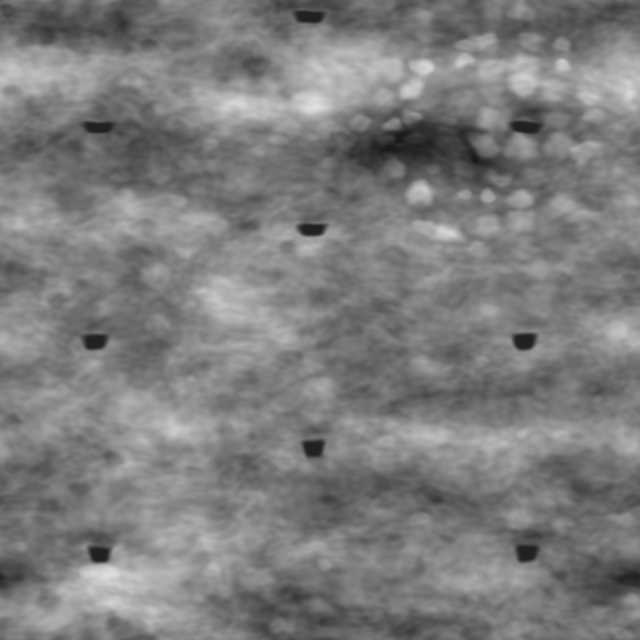
Give the GLSL for this texture, as a WebGL 2 fragment shader.

```glsl
#version 300 es
precision highp float;
// Weathered grey stone wall with staggered dark slots, soft strata and pale pebbles; tiles both ways.

uniform vec2 u_resolution;
out vec4 outColor;

const int SLOT_COLUMNS = 3;
const int SLOT_ROWS = 3;
const vec2 FIRST_SLOT = vec2(0.151, 0.137);
const float SLOT_JITTER = 0.012;
const vec2 LOW_SLOT_SIZE = vec2(0.019, 0.0135);   // half sizes near the bottom
const vec2 HIGH_SLOT_SIZE = vec2(0.026, 0.0090);  // half sizes near the top
const float SLOT_GREY = 0.13;

const float BASE_GREY = 0.512;
const float GRAIN_STRENGTH = 0.25;
const vec2 GRAIN_CELLS = vec2(3.0, 7.0);
const vec2 GRAIN_GROWTH = vec2(2.2, 1.95);
const int GRAIN_OCTAVES = 5;
const float GRAIN_GAIN = 0.77;

const vec2 PEBBLE_CELLS = vec2(19.0, 24.0);
const vec2 PEBBLE_CENTER = vec2(0.76, 0.79);
const vec2 PEBBLE_EXTENT = vec2(0.19, 0.19);
const float PEBBLE_BRIGHT = 0.28;
const float PEBBLE_FAINT = 0.09;

// Strata: height, half thickness, strength
const vec3 BANDS[4] = vec3[4](
  vec3(0.235, 0.050, -0.08), vec3(0.315, 0.030, 0.08),
  vec3(0.885, 0.050, 0.06), vec3(0.985, 0.030, -0.07));

// Weather stains: center x, center y, half width, strength
const float STAIN_FLATNESS = 0.32;
const vec4 STAINS[12] = vec4[12](
  vec4(0.42, 0.83, 0.13, 0.22), vec4(0.54, 0.90, 0.10, 0.24),
  vec4(0.02, 0.89, 0.14, 0.12), vec4(0.85, 0.88, 0.14, 0.08),
  vec4(0.15, 0.07, 0.17, 0.24), vec4(0.05, 0.43, 0.12, -0.12),
  vec4(0.13, 0.97, 0.12, -0.20), vec4(0.37, 0.89, 0.09, -0.25),
  vec4(0.68, 0.765, 0.20, -0.22), vec4(0.20, 0.75, 0.24, -0.13),
  vec4(0.95, 0.095, 0.12, -0.25), vec4(0.45, 0.02, 0.23, -0.17));

// Integer hash of a cell to two values in 0..1
vec2 hash2(ivec2 cell) {
  uvec2 v = uvec2(cell) * 1664525u + 1013904223u;
  v.x += v.y * 1664525u;
  v.y += v.x * 1664525u;
  v ^= v >> 16u;
  v.x += v.y * 1664525u;
  v.y += v.x * 1664525u;
  v ^= v >> 16u;
  return vec2(v & 0xffffu) / 65535.0;
}

// Cell index brought back into the tile, exact in integers
ivec2 wrapCell(vec2 cell, vec2 cells) {
  ivec2 n = ivec2(cells);
  return (ivec2(cell) + 4 * n) % n;
}

// Shortest offset across the tile edges
vec2 wrapOffset(vec2 d) { return fract(d + 0.5) - 0.5; }

float gaussian(vec2 d) { return exp(-dot(d, d)); }

// Gradient noise that wraps after the given number of cells; each seed shifts its lattice
float noise(vec2 uv, vec2 cells, int seed) {
  vec2 p = uv * cells + hash2(ivec2(seed, 5)), i = floor(p), f = p - i;
  vec2 w = f * f * f * (f * (f * 6.0 - 15.0) + 10.0);
  vec4 corner;
  for (int k = 0; k < 4; k++) {
    vec2 o = vec2(k & 1, k >> 1);
    corner[k] = dot(hash2(wrapCell(i + o, cells) + seed) * 2.0 - 1.0, f - o);
  }
  return mix(mix(corner.x, corner.y, w.x), mix(corner.z, corner.w, w.x), w.y);
}

vec2 warpNoise(vec2 uv, vec2 cells, int seed) {
  return vec2(noise(uv, cells, seed), noise(uv, cells, seed + 409));
}

float grain(vec2 uv) {
  float sum = 0.0, gain = 1.0;
  vec2 cells = GRAIN_CELLS;
  for (int i = 0; i < GRAIN_OCTAVES; i++) {
    sum += gain * noise(uv, cells, 211 * (i + 1));
    cells = floor(cells * GRAIN_GROWTH);
    gain *= GRAIN_GAIN;
  }
  return sum;
}

// Rounded lumps: bright in one patch, faint light and dark elsewhere
float pebbles(vec2 uv) {
  float patchMask = smoothstep(0.25, 0.6, gaussian(wrapOffset(uv - PEBBLE_CENTER) / PEBBLE_EXTENT));
  vec2 p = uv * PEBBLE_CELLS, home = floor(p);
  float sum = 0.0;
  for (int k = 0; k < 9; k++) {
    vec2 cell = home + vec2(k % 3 - 1, k / 3 - 1);
    ivec2 id = wrapCell(cell, PEBBLE_CELLS);
    vec2 place = hash2(id + 1700), kind = hash2(id + 2900);
    vec2 d = p - cell - 0.5 - 0.55 * (place - 0.5);
    float r = length(d * vec2(mix(0.7, 1.1, place.y), 1.05)) / mix(0.26, 0.54, kind.x);
    float tone = mix(PEBBLE_FAINT * (2.0 * kind.y - 1.0), PEBBLE_BRIGHT * mix(0.15, 1.0, kind.y), patchMask);
    sum += tone * (1.0 - smoothstep(0.4, 1.15, r)) * (1.0 + 0.8 * d.y);
  }
  return sum - 0.07 * patchMask;
}

float weather(vec2 uv) {
  float sum = 0.0;
  for (int i = 0; i < 4; i++)
    sum += BANDS[i].z * gaussian(vec2(0.0, wrapOffset(uv - BANDS[i].x).y / BANDS[i].y));
  for (int i = 0; i < 12; i++) {
    vec2 d = wrapOffset(uv - STAINS[i].xy) / STAINS[i].z;
    sum += STAINS[i].w * gaussian(d / vec2(1.0, STAIN_FLATNESS));
  }
  return sum;
}

// Tapered slots, with a smudge above and a pale sill below each
float addSlots(float grey, vec2 uv) {
  for (int k = 0; k < SLOT_COLUMNS * SLOT_ROWS; k++) {
    ivec2 id = ivec2(k % SLOT_COLUMNS, k / SLOT_COLUMNS);
    vec2 place = vec2(id) + vec2(0.0, 0.5 * float(id.x & 1));
    vec2 vary = hash2(id + 4100);
    vec2 center = FIRST_SLOT + place / vec2(SLOT_COLUMNS, SLOT_ROWS) + SLOT_JITTER * (vary - 0.5);
    vec2 size = mix(LOW_SLOT_SIZE, HIGH_SLOT_SIZE, smoothstep(0.3, 0.8, center.y));
    vec2 d = wrapOffset(uv - center);
    grey += 0.11 * gaussian((d + vec2(0.0, 0.030)) / vec2(0.026, 0.018));
    grey -= 0.20 * vary.x * gaussian((d - vec2(0.008, 0.025)) / vec2(0.030, 0.014));
    vec2 q = d / size;
    q.x /= 0.87 + 0.17 * clamp(q.y, -1.0, 1.0);
    q *= q;
    float edge = sqrt(sqrt(dot(q, q)));
    grey = mix(SLOT_GREY, grey, smoothstep(0.62, 1.32, edge));
  }
  return grey;
}

void main() {
  vec2 uv = gl_FragCoord.xy / u_resolution;
  vec2 warp = warpNoise(uv, vec2(7.0, 9.0), 31);
  vec2 ripple = warpNoise(uv, vec2(34.0, 38.0), 67);
  vec2 bent = uv + warp * vec2(0.028, 0.018);
  float grey = BASE_GREY + GRAIN_STRENGTH * grain(bent) + weather(bent + 0.02 * ripple);
  grey += pebbles(uv + 0.012 * warp + 0.012 * ripple);
  grey = addSlots(grey, uv + 0.004 * ripple);
  outColor = vec4(vec3(clamp(grey, 0.1, 0.97)), 1.0);
}
```
